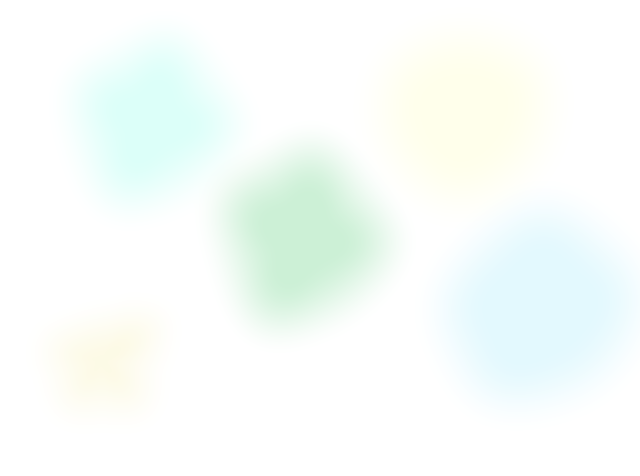
Write a Shadertoy shader that draws this background.

```glsl
#define EDGE_SOFTNESS 0.085
#define LOBE_SHARPNESS 7.0
#define PAPER vec3(1.0)
#define AQUA vec3(0.863, 1.0, 0.976)
#define LEMON vec3(1.0, 1.0, 0.922)
#define MINT vec3(0.800, 0.941, 0.839)
#define SKY vec3(0.890, 0.975, 0.996)
#define CREAM vec3(0.990, 0.980, 0.902)

// Soft coverage of a rounded body with four lobes; angles are in degrees
float blob(vec2 offset, float bodyRadius, vec4 lobeAngles, vec4 lobeHeights) {
    float angle = atan(offset.y, offset.x + 1e-6);
    vec4 lobes = exp(LOBE_SHARPNESS * (cos(angle - radians(lobeAngles)) - 1.0));
    float radius = bodyRadius + dot(lobeHeights, lobes);
    float softness = min(EDGE_SOFTNESS, radius);
    return 1.0 - smoothstep(radius - softness, radius + softness, length(offset));
}

// Transparent wash laid over the paper
vec3 wash(vec3 base, vec3 tint, float coverage) {
    return base * mix(vec3(1.0), tint, coverage);
}

void mainImage(out vec4 fragColor, in vec2 fragCoord) {
    // Height spans 0 to 1, x is measured in fractions of the width
    float aspect = iResolution.x / iResolution.y;
    vec2 p = fragCoord / iResolution.xy * vec2(1.347, 1.0);
    p.x *= aspect / 1.347;
    float shift = 0.5 * (aspect - 1.347);
    p.x -= shift;

    float aqua = blob(p - vec2(0.319, 0.737), 0.126,
        vec4(0.0, 77.0, 150.0, 245.0), vec4(0.032, 0.045, 0.030, 0.034));
    float lemon = blob(p - vec2(0.974, 0.758), 0.157,
        vec4(30.0, 90.0, 150.0, 265.0), vec4(0.016, 0.0, 0.010, 0.012));
    float mint = blob(p - vec2(0.640, 0.491), 0.131,
        vec4(0.0, 83.0, 148.0, 244.0), vec4(0.030, 0.050, 0.042, 0.040));
    float sky = blob(p - vec2(1.140, 0.354), 0.170,
        vec4(10.0, 88.0, 180.0, 238.0), vec4(0.020, 0.025, 0.025, 0.035));
    float cream = blob(p - vec2(0.214, 0.242), 0.068,
        vec4(35.0, 165.0, 235.0, 310.0), vec4(0.052, 0.022, 0.028, 0.035));

    // Layer the washes
    vec3 color = wash(PAPER, AQUA, aqua);
    color = wash(color, LEMON, lemon);
    color = wash(color, MINT, mint);
    color = wash(color, SKY, sky);
    color = wash(color, CREAM, cream);
    fragColor = vec4(color, 1.0);
}
```
